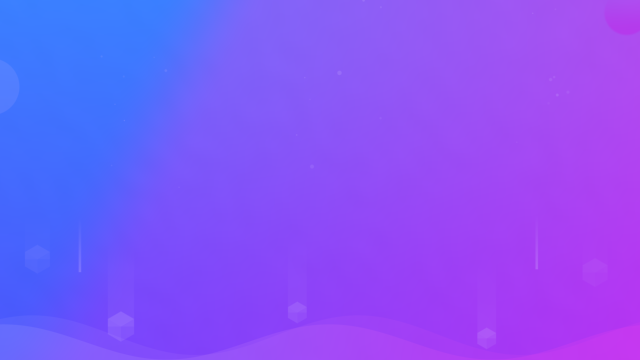
Give the GLSL for this background, as a Shadertoy shader.

```glsl
const vec3 BLUE_TOP = vec3(0.23, 0.50, 1.00);
const vec3 BLUE_LOW = vec3(0.30, 0.33, 0.99);
const vec3 VIOLET_TOP = vec3(0.41, 0.44, 0.99);
const vec3 VIOLET_LOW = vec3(0.45, 0.27, 0.99);
const vec3 ORCHID_TOP = vec3(0.68, 0.31, 0.94);
const vec3 ORCHID_LOW = vec3(0.71, 0.20, 0.95);
const vec3 MAGENTA = vec3(0.72, 0.20, 0.92);
const vec3 PALE = vec3(0.82, 0.72, 1.00);

// Cube centre, radius and strength
const vec4 CUBES[5] = vec4[5](
    vec4(0.104, 0.280, 0.040, 0.45),
    vec4(0.336, 0.093, 0.042, 1.00),
    vec4(0.826, 0.132, 0.030, 0.80),
    vec4(1.352, 0.060, 0.030, 0.90),
    vec4(1.653, 0.243, 0.040, 0.35));

vec2 hash2(vec2 p) {
    vec3 q = fract(vec3(p.xyx) * vec3(0.1031, 0.1030, 0.0973));
    q += dot(q, q.yzx + 33.33);
    return fract((q.xx + q.yz) * q.zy);
}

float corner(vec2 cell, vec2 offset) {
    return dot(hash2(cell) * 2.0 - 1.0, offset);
}

float gradientNoise(vec2 p) {
    vec2 i = floor(p), f = fract(p), w = f * f * (3.0 - 2.0 * f);
    vec2 e = vec2(1.0, 0.0);
    return mix(mix(corner(i, f), corner(i + e, f - e), w.x),
               mix(corner(i + e.yx, f - e.yx), corner(i + 1.0, f - 1.0), w.x), w.y);
}

// Coverage of a shape from its signed distance
float fill(float d, float soft) {
    return 1.0 - smoothstep(-soft, soft, d);
}

vec3 backdrop(vec2 p) {
    float across = clamp((p.x - 0.2) / 1.578, 0.0, 1.0);
    float up = smoothstep(0.0, 1.0, p.y * 0.85 + 0.08);
    vec3 purple = mix(mix(VIOLET_LOW, ORCHID_LOW, across),
                      mix(VIOLET_TOP, ORCHID_TOP, across), up);
    vec3 blue = mix(BLUE_LOW, BLUE_TOP, p.y);
    float diagonal = p.x - 0.117 - 0.473 * p.y;
    return mix(blue, purple, smoothstep(-0.15, 0.15, diagonal));
}

// Vertical streak that fades upward from its foot
float beam(vec2 p, float halfWidth, float height, float soft) {
    float rise = clamp(p.y / height, 0.0, 1.0);
    return fill(abs(p.x) - halfWidth, soft) * fill(-p.y, soft) * (1.0 - rise);
}

// Isometric cube: a hexagon with three shaded faces
float cube(vec2 p, float radius, float soft) {
    vec2 a = abs(p);
    float hexagon = max(a.x, a.x * 0.5 + a.y * 0.866) - radius * 0.866;
    float side = mix(0.17, 0.12, smoothstep(-soft, soft, p.x));
    float top = smoothstep(-soft, soft, p.y - a.x * 0.577);
    return fill(hexagon, soft) * mix(side, 0.20, top);
}

float wave(vec2 p, float level, float height, float crest, float soft) {
    float surface = level + height * cos((p.x - crest) * 6.2832 / 0.905);
    return fill(p.y - surface, soft);
}

// Faint dust gathered in three loose clusters
float specks(vec2 p, float soft) {
    float light = 0.0;
    for (int i = 0; i < 24; i++) {
        vec2 r = hash2(vec2(float(i) + 3.0, 17.0));
        vec2 s = hash2(vec2(float(i) + 41.0, 5.0));
        vec2 centre = vec2(0.37 + 0.55 * float(i % 3) + (r.x - 0.5) * 0.28,
                           0.46 + 0.54 * r.y);
        float size = mix(0.0015, 0.006, s.x * s.x * s.x);
        light += fill(length(p - centre) - size, soft) * mix(0.06, 0.20, s.y);
    }
    return min(light, 0.2);
}

void mainImage(out vec4 fragColor, in vec2 fragCoord) {
    vec2 p = fragCoord / iResolution.y;
    float soft = 0.8 / iResolution.y;
    vec3 col = backdrop(p);
    col += 0.008 * gradientNoise(vec2(p.x + p.y, (p.y - p.x) * 0.6) * 14.0);

    // Corner discs
    col = mix(col, PALE, 0.13 * fill(length(p - vec2(-0.025, 0.759)) - 0.079, soft));
    vec2 disc = p - vec2(1.741, 0.965);
    float discFade = smoothstep(0.06, -0.06, disc.y);
    col = mix(col, MAGENTA, 0.75 * discFade * fill(length(disc) - 0.062, soft * 2.0));

    col = mix(col, PALE, specks(p, soft));

    // Cubes with their trails
    for (int i = 0; i < 5; i++) {
        vec4 c = CUBES[i];
        vec2 q = p - c.xy;
        float trail = beam(q, c.z * 0.866, 0.04 + 0.19 * c.w, soft);
        col = mix(col, PALE, c.w * 0.08 * trail);
        col = mix(col, PALE, c.w * cube(q, c.z, soft));
    }

    // Thin falling lines
    float lines = beam(p - vec2(0.222, 0.244), 0.0035, 0.15, soft)
                + beam(p - vec2(1.491, 0.252), 0.0035, 0.15, soft);
    col = mix(col, PALE, 0.27 * lines);

    // Waves along the foot
    vec3 foam = mix(vec3(0.75, 0.70, 1.0), vec3(1.0, 0.27, 0.92), smoothstep(0.0, 1.7, p.x));
    col = mix(col, foam, 0.09 * wave(p, 0.069, 0.055, 0.09, soft));
    col = mix(col, foam, 0.15 * wave(p, 0.050, 0.049, 0.01, soft));

    fragColor = vec4(col, 1.0);
}
```
